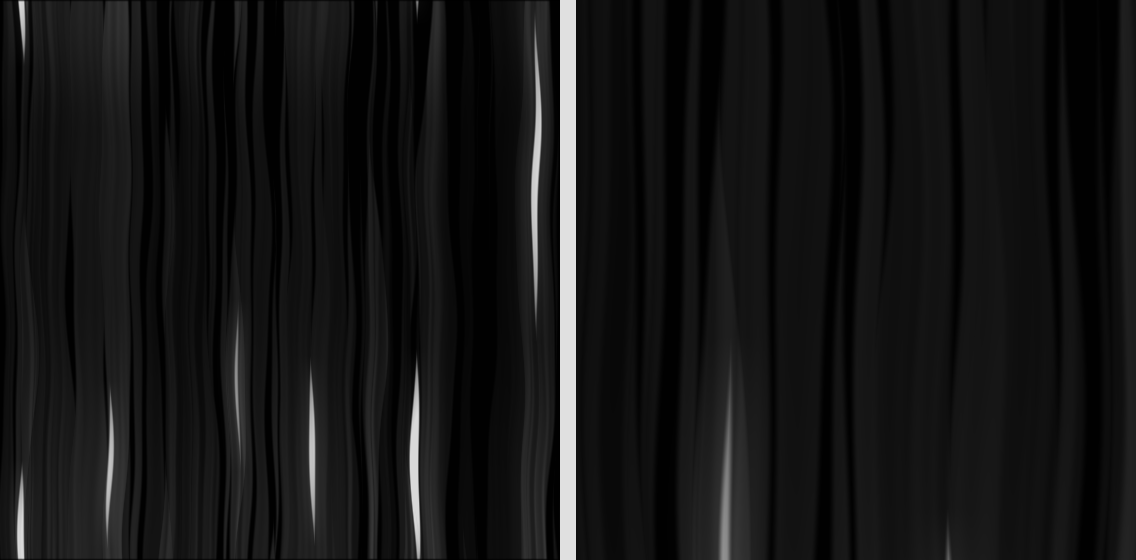
Left, the full canvas; right, a detail of the centre.
Reproduce this texture procedurally as a three.js fragment shader.

```glsl
// Dark curtain of wavering vertical grey strands with a few bright tapered slivers.
varying vec2 vUv;

vec3 hash3(float n) {
  return fract(sin(vec3(n, n + 17.3, n + 41.7) * vec3(12.99, 78.23, 39.35)) * 4375.85);
}

// Cellular columns: each cell holds one strand that swells and tapers along y.
float strands(vec2 p, float columns, float seed) {
  float x = p.x * columns;
  float soft = 0.0025 * columns;
  float brightest = 0.0;
  for (int i = -1; i <= 1; i++) {
    float cell = floor(x) + float(i);
    vec3 rnd = hash3(cell + seed);
    float phase = 6.2832 * rnd.z;
    float centre = cell + 0.5 + 0.6 * (rnd.x - 0.5) + 0.06 * sin(p.y * 9.0 + phase);
    float halfWidth = mix(-0.12, 0.58, rnd.y)
      + 0.14 * sin(p.y * mix(3.0, 9.0, rnd.x) + phase)
      + 0.2 * (0.5 - p.y);
    float mask = smoothstep(-soft, soft, halfWidth - abs(x - centre));
    brightest = max(brightest, mask * mix(0.45, 1.0, rnd.z));
  }
  return brightest;
}

// Long lens-shaped highlights, each inside a faint halo.
float slivers(vec2 p) {
  float light = 0.0;
  for (int i = 0; i < 6; i++) {
    float n = float(i);
    float t = n / 5.0;
    float wave = pow(sin(0.7854 * n), 2.0);
    vec2 centre = vec2(0.04 + 0.178 * n + 0.03 * sin(4.0 * n),
                       0.03 + 0.28 * wave + 0.52 * pow(t, 6.0));
    float halfLength = 0.15 + 0.15 * pow(t, 4.0);
    float width = 0.007 - 0.004 * wave + 0.002 * t;
    float dx = abs(p.x - centre.x);
    float dy = abs(fract(p.y - centre.y + 0.5) - 0.5) / halfLength;
    float taper = max(0.0, 1.0 - dy * dy);
    float core = smoothstep(-0.002, 0.002, width * taper - dx - 0.001);
    float halo = exp(-pow(dx / 0.018, 2.0));
    light += core * width * 95.0 * sqrt(taper) + 0.07 * halo * taper;
  }
  return light;
}

void main() {
  // Gentle sideways sway shared by every strand
  vec2 p = vUv;
  p.x += 0.003 * sin(p.y * 13.0 + p.x * 7.0) + 0.0015 * sin(p.y * 24.0 + p.x * 31.0);

  // Broad bands, thinner strands, and fine dark streaks cut into them
  float broad = strands(p, 16.0, 3.0);
  float thin = strands(p, 38.0, 71.0);
  float streaks = strands(p, 80.0, 153.0);
  float body = max(broad, 0.55 * thin) + 0.2 * thin;
  body *= 1.0 - 0.55 * streaks * smoothstep(-0.6, 0.8, sin(p.x * 19.0 + 1.0));
  body *= 1.0 + 0.06 * sin(p.x * 410.0 + 3.0 * sin(p.x * 57.0 + p.y * 2.0));

  // Strands brighten toward the top and bottom; the right side holds a dark gap
  float glow = 0.11 + 0.085 * smoothstep(0.5, 0.0, p.y) + 0.08 * smoothstep(0.75, 1.0, p.y);
  float gap = smoothstep(0.77, 0.8, p.x) * smoothstep(0.95, 0.9, p.x);
  body *= 1.0 - 0.6 * gap;

  float edge = smoothstep(0.0, 0.004, min(vUv.y, 1.0 - vUv.y));
  float grey = (0.004 + glow * body + slivers(p)) * mix(0.3, 1.0, edge);
  gl_FragColor = vec4(vec3(min(grey, 0.85)), 1.0);
}
```
